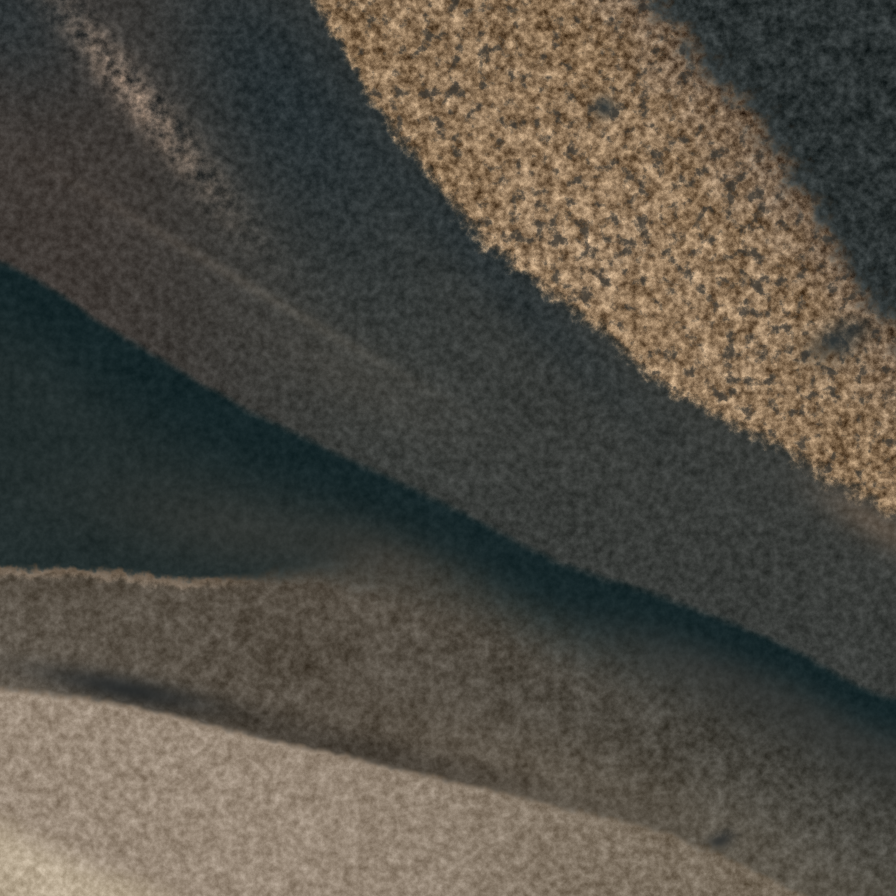
Write a WebGL 2 fragment shader that draws this texture.

```glsl
#version 300 es
precision highp float;
uniform vec2 u_resolution;
out vec4 fragColor;

vec2 gradientAt(vec2 cell) {
  vec3 q = fract(cell.xyx * vec3(0.1031, 0.1030, 0.0973));
  q += dot(q, q.yzx + 33.33);
  float angle = 6.2832 * fract((q.x + q.y) * q.z);
  return vec2(cos(angle), sin(angle));
}

float noise(vec2 p) {
  vec2 i = floor(p), f = fract(p);
  vec2 w = f * f * f * (f * (f * 6.0 - 15.0) + 10.0);
  vec2 e = vec2(0.0, 1.0);
  float low = mix(dot(gradientAt(i), f), dot(gradientAt(i + e.yx), f - e.yx), w.x);
  float high = mix(dot(gradientAt(i + e), f - e), dot(gradientAt(i + 1.0), f - 1.0), w.x);
  return mix(low, high, w.y);
}

float fbm(vec2 p) {
  float sum = 0.0, gain = 1.0;
  for (int i = 0; i < 4; i++) {
    sum += gain * noise(p);
    p = mat2(1.6, 1.2, -1.2, 1.6) * p + 7.3;
    gain *= 0.55;
  }
  return sum;
}

// Height of a smooth ridge line through nine evenly spaced knots
float ridge(float x, float k[9]) {
  float s = clamp(x, 0.0, 0.9999) * 8.0;
  int i = int(s);
  float t = fract(s);
  float a = k[max(i - 1, 0)], b = k[i], c = k[i + 1], d = k[min(i + 2, 8)];
  return b + 0.5 * t * (c - a + t * (2.0 * a - 5.0 * b + 4.0 * c - d + t * (3.0 * (b - c) + d - a)));
}

float above(float height, float blur) {
  return smoothstep(-blur, blur, height);
}

// Soft spot stretched along a direction
float blob(vec2 p, vec2 centre, vec2 radii, float angle) {
  vec2 d = p - centre;
  float c = cos(angle), s = sin(angle);
  d = vec2(c * d.x + s * d.y, c * d.y - s * d.x) / radii;
  return exp(-dot(d, d));
}

void main() {
  vec2 p = gl_FragCoord.xy / u_resolution;
  float broad = fbm(p * 9.0);
  float rough = fbm(p * 42.0 + 5.0);
  float grain = fbm(p * 115.0 + 21.0);
  float wobble = 0.005 * broad + 0.007 * rough + 0.003 * grain;

  float sunLow = p.y + 2.2 * wobble - ridge(p.x, float[9](1.75, 1.48, 1.22, 0.955, 0.775, 0.665, 0.565, 0.497, 0.427));
  float sunHigh = p.y + 6.0 * wobble - ridge(p.x, float[9](1.7, 1.6, 1.5, 1.4, 1.27, 1.13, 0.975, 0.82, 0.635));
  float overhang = p.y + 0.4 * wobble - ridge(p.x, float[9](0.707, 0.632, 0.557, 0.494, 0.436, 0.372, 0.33, 0.28, 0.219));
  float shelf = p.y + wobble - ridge(p.x, float[9](0.368, 0.363, 0.354, 0.362, 0.345, 0.29, 0.235, 0.175, 0.115));
  float ledge = p.y + 0.7 * wobble - ridge(p.x, float[9](0.232, 0.215, 0.187, 0.157, 0.129, 0.1, 0.067, 0.012, -0.05));

  // Pale foreground ledge, brightest in the corner
  vec3 pale = mix(vec3(0.59, 0.53, 0.465), vec3(0.45, 0.405, 0.345), smoothstep(0.3, 0.88, p.x));
  pale = mix(pale, vec3(0.71, 0.65, 0.56), 1.0 - above(p.y + 0.45 * p.x - 0.08 + wobble, 0.025));
  pale += 0.12 * grain + 0.07 * rough + 0.02 * broad;

  // Brown shelf with a dark crevice
  vec3 brown = mix(vec3(0.335, 0.305, 0.265), vec3(0.27, 0.265, 0.24), smoothstep(0.3, 1.0, p.x));
  brown += vec3(0.08, 0.065, 0.05) * (1.0 - smoothstep(0.0, 0.13, ledge)) * smoothstep(0.3, 0.65, p.x);
  brown += 0.06 * blob(p, vec2(0.02, 0.27), vec2(0.08, 0.05), -0.4);
  brown += vec3(0.12, 0.095, 0.075) * exp(-pow((shelf + 0.006) / 0.005, 2.0)) * (1.0 - smoothstep(0.2, 0.32, p.x));
  brown += 0.09 * grain + 0.07 * rough + 0.04 * broad;
  brown = mix(brown, vec3(0.15, 0.165, 0.17), 0.85 * blob(p, vec2(0.14, 0.231), vec2(0.1, 0.015), -0.2));
  brown *= 1.0 - 0.22 * exp(-pow((ledge - 0.012) / 0.018, 2.0)) * blob(p, vec2(0.42, 0.15), vec2(0.25, 0.12), -0.2);

  // Shadow under the overhang, thinning to the right
  vec3 shade = mix(vec3(0.085, 0.145, 0.155), vec3(0.135, 0.175, 0.175), smoothstep(0.015, 0.13, -overhang));
  float lift = smoothstep(0.012, 0.07, -overhang) * smoothstep(0.58, 0.8, p.x);
  shade = mix(shade, vec3(0.215, 0.22, 0.21), 0.85 * lift);
  shade = mix(shade, vec3(0.215, 0.22, 0.205), 0.65 * blob(p, vec2(0.26, 0.41), vec2(0.17, 0.045), -0.2));
  shade = mix(shade, vec3(0.25, 0.245, 0.225), 0.75 * blob(p, vec2(0.43, 0.375), vec2(0.08, 0.032), -0.35));
  shade += 0.035 * grain + 0.02 * rough + 0.012 * broad;

  // Main rock face with its mottling and streaks
  vec3 rock = mix(vec3(0.25, 0.228, 0.212), vec3(0.225, 0.235, 0.225), smoothstep(0.05, 0.45, p.x));
  vec3 slate = vec3(0.15, 0.185, 0.197);
  rock = mix(rock, slate, 0.95 * blob(p, vec2(0.32, 0.89), vec2(0.22, 0.095), -1.0));
  rock = mix(rock, slate, 0.75 * blob(p, vec2(0.0, 0.99), vec2(0.12, 0.08), -0.7));
  rock = mix(rock, slate, 0.65 * blob(p, vec2(0.54, 0.71), vec2(0.22, 0.032), -0.78));
  float streak = blob(p, vec2(0.155, 0.89), vec2(0.14, 0.021), -0.88);
  rock += vec3(0.21, 0.165, 0.13) * streak * (0.8 + 1.3 * rough + 0.8 * grain);
  rock += vec3(0.075, 0.065, 0.055) * blob(p, vec2(0.28, 0.68), vec2(0.2, 0.007), -0.53);
  rock += vec3(0.035, 0.025, 0.018) * blob(p, vec2(0.4, 0.58), vec2(0.12, 0.04), -0.5);
  rock += vec3(0.13, 0.085, 0.055) * smoothstep(0.84, 0.98, p.x) * blob(p, vec2(0.98, 0.415), vec2(0.12, 0.022), -0.5);
  float strata = noise(mat2(0.85, 0.52, -0.52, 0.85) * p * vec2(14.0, 60.0));
  rock += 0.075 * grain + 0.03 * rough + 0.012 * broad + 0.015 * strata;

  // Sunlit band with coarse pitted grain
  vec3 sunlit = mix(vec3(0.53, 0.435, 0.33), vec3(0.59, 0.49, 0.38), blob(p, vec2(0.68, 0.72), vec2(0.25, 0.1), -0.8));
  sunlit = mix(sunlit, vec3(0.43, 0.365, 0.305), 0.7 * (1.0 - smoothstep(0.0, 0.16, -sunHigh)));
  sunlit += vec3(0.3, 0.27, 0.23) * grain + vec3(0.18, 0.165, 0.145) * rough + 0.05 * broad;
  float pits = smoothstep(0.05, 0.65, fbm(p * 62.0 + 40.0) + 0.25 * broad);
  sunlit = mix(sunlit, vec3(0.2, 0.195, 0.18), 0.75 * pits);
  sunlit = mix(sunlit, slate, 0.8 * blob(p, vec2(0.675, 0.88), vec2(0.012), 0.0));
  sunlit = mix(sunlit, slate, 0.75 * blob(p + 2.0 * wobble, vec2(0.935, 0.62), vec2(0.03, 0.018), 0.4));

  vec3 far = vec3(0.168, 0.192, 0.193) + 0.1 * grain + 0.07 * rough + 0.02 * broad;

  // Layers from the foreground upward
  vec3 color = mix(pale, brown, above(ledge, 0.005));
  color = mix(color, shade, above(shelf, mix(0.004, 0.055, smoothstep(0.22, 0.55, p.x))));
  color = mix(color, rock, above(overhang, 0.007));
  color = mix(color, sunlit, above(sunLow, 0.012));
  color = mix(color, far, above(sunHigh, 0.035));
  color = mix(color, vec3(0.19, 0.195, 0.19), 0.9 * blob(p + wobble, vec2(0.805, 0.063), vec2(0.014, 0.009), 0.4));
  fragColor = vec4(clamp(color, 0.0, 1.0), 1.0);
}
```
